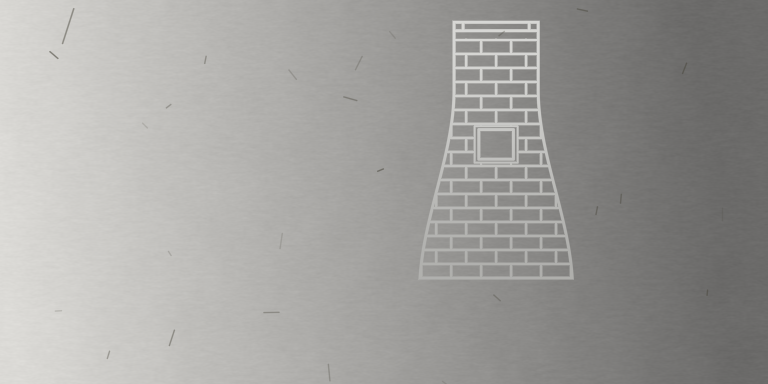
A Shadertoy shader for this background:

```glsl
const vec3 PAPER_LIGHT = vec3(0.860, 0.855, 0.840);
const vec3 PAPER_DARK = vec3(0.420, 0.417, 0.412);
const vec3 FLECK_COLOR = vec3(0.29, 0.28, 0.24);
const vec3 LINE_TOP = vec3(0.87, 0.87, 0.86);
const vec3 LINE_BASE = vec3(0.70, 0.70, 0.69);

const float TOWER_X = 1.292;
const float TOWER_TOP = 0.942;
const float TOWER_BASE = 0.276;
const float BRICK_TOP = 0.896;
const float ROW_PITCH = 0.03646;
const float BRICK_LENGTH = 0.078;

vec2 hash2(vec2 p) {
    vec3 q = fract(p.xyx * vec3(0.1031, 0.1030, 0.0973));
    q += dot(q, q.yzx + 33.33);
    return fract((q.xx + q.yz) * q.zy);
}

float gradientDot(vec2 cell, vec2 offset) {
    return dot(hash2(cell) * 2.0 - 1.0, offset);
}

float gradientNoise(vec2 p) {
    vec2 i = floor(p), f = fract(p);
    vec2 u = f * f * f * (f * (f * 6.0 - 15.0) + 10.0);
    vec2 e = vec2(1.0, 0.0);
    float low = mix(gradientDot(i, f), gradientDot(i + e, f - e), u.x);
    float high = mix(gradientDot(i + e.yx, f - e.yx), gradientDot(i + 1.0, f - 1.0), u.x);
    return mix(low, high, u.y);
}

float boxDistance(vec2 p, vec2 halfSize) {
    vec2 d = abs(p) - halfSize;
    return length(max(d, 0.0)) + min(max(d.x, d.y), 0.0);
}

float segmentDistance(vec2 p, vec2 a, vec2 b) {
    vec2 pa = p - a, ba = b - a;
    return length(pa - ba * clamp(dot(pa, ba) / dot(ba, ba), 0.0, 1.0));
}

float stroke(float d, float halfWidth, float aa) {
    return 1.0 - smoothstep(halfWidth - aa, halfWidth + aa, abs(d));
}

// Lit sheet with a fine horizontal grain
vec3 paper(vec2 p, float aspect) {
    float t = p.x / aspect + 0.05 * (p.y - 0.5);
    vec3 color = mix(PAPER_LIGHT, PAPER_DARK, clamp(t * 1.08, 0.0, 1.0));
    float grain = 0.020 * gradientNoise(p * vec2(28.0, 110.0))
                + 0.016 * gradientNoise(p * vec2(90.0, 210.0))
                + 0.012 * gradientNoise(p * 9.0);
    return color + grain;
}

// Short fibres, at most one in each cell
float fleckMask(vec2 p, float cellSize, float density, float aa) {
    vec2 home = floor(p / cellSize);
    float mask = 0.0;
    for (int y = -1; y <= 1; y++)
    for (int x = -1; x <= 1; x++) {
        vec2 cell = home + vec2(x, y);
        vec2 place = hash2(cell + 17.0);
        vec2 shape = hash2(cell + 71.0);
        vec2 kind = hash2(cell + 143.0);
        vec2 center = (cell + place) * cellSize;
        float angle = 6.2832 * shape.x;
        vec2 reach = mix(0.006, 0.022, shape.y * shape.y) * vec2(cos(angle), sin(angle));
        float d = segmentDistance(p, center - reach, center + reach);
        float present = step(kind.x, density);
        mask = max(mask, present * mix(0.15, 0.65, kind.y) * stroke(d, 0.0018, aa));
    }
    return mask;
}

float towerHalfWidth(float y) {
    return mix(0.1095, 0.199, smoothstep(0.766, 0.245, y));
}

// Running-bond joints below the cap
float brickLines(vec2 p, float halfWidth, float aa) {
    float rowCoord = (BRICK_TOP - p.y) / ROW_PITCH;
    float row = floor(rowCoord);
    float bed = (rowCoord - floor(rowCoord + 0.5)) * ROW_PITCH;
    float shift = 0.5 * mod(row, 2.0);
    float joint = (fract(p.x / BRICK_LENGTH + shift) - 0.5) * BRICK_LENGTH;
    float lines = max(stroke(bed, halfWidth, aa), stroke(joint, halfWidth, aa));
    return lines * smoothstep(BRICK_TOP + halfWidth + aa, BRICK_TOP + halfWidth - aa, p.y);
}

float towerMask(vec2 p, float halfWidth, float aa) {
    float middle = 0.5 * (TOWER_TOP + TOWER_BASE);
    float body = max(abs(p.x) - towerHalfWidth(p.y),
                     abs(p.y - middle) - 0.5 * (TOWER_TOP - TOWER_BASE));
    float inside = 1.0 - smoothstep(-aa, aa, body);

    // Cap ledge and its end blocks
    float ledge = 0.920;
    float cap = stroke(p.y - ledge, halfWidth, aa);
    cap = max(cap, step(ledge, p.y) * stroke(abs(p.x) - 0.086, halfWidth, aa));

    // Double window frame clears the bricks behind it
    vec2 w = p - vec2(0.0, 0.624);
    float outer = boxDistance(w, vec2(0.056, 0.0475));
    float inner = boxDistance(w, vec2(0.0450, 0.0385));
    float frame = max(stroke(outer, 0.7 * halfWidth, aa), stroke(inner, halfWidth, aa));
    float bricks = brickLines(p, 0.9 * halfWidth, aa) * smoothstep(-aa, aa, outer);

    return max(inside * max(cap, max(bricks, frame)), stroke(body, halfWidth, aa));
}

void mainImage(out vec4 fragColor, in vec2 fragCoord) {
    vec2 p = fragCoord / iResolution.y;
    float aa = 0.75 / iResolution.y;
    vec3 color = paper(p, iResolution.x / iResolution.y);

    float tower = towerMask(p - vec2(TOWER_X, 0.0), 0.0041, aa);
    vec3 lineColor = mix(LINE_BASE, LINE_TOP, smoothstep(TOWER_BASE, TOWER_TOP, p.y));
    color = mix(color, lineColor, 0.92 * tower);

    float longFibre = stroke(segmentDistance(p, vec2(0.163, 0.887), vec2(0.192, 0.977)), 0.002, aa);
    float flecks = max(fleckMask(p, 0.2, 0.55, aa), 0.5 * longFibre);
    fragColor = vec4(mix(color, FLECK_COLOR, flecks), 1.0);
}
```
